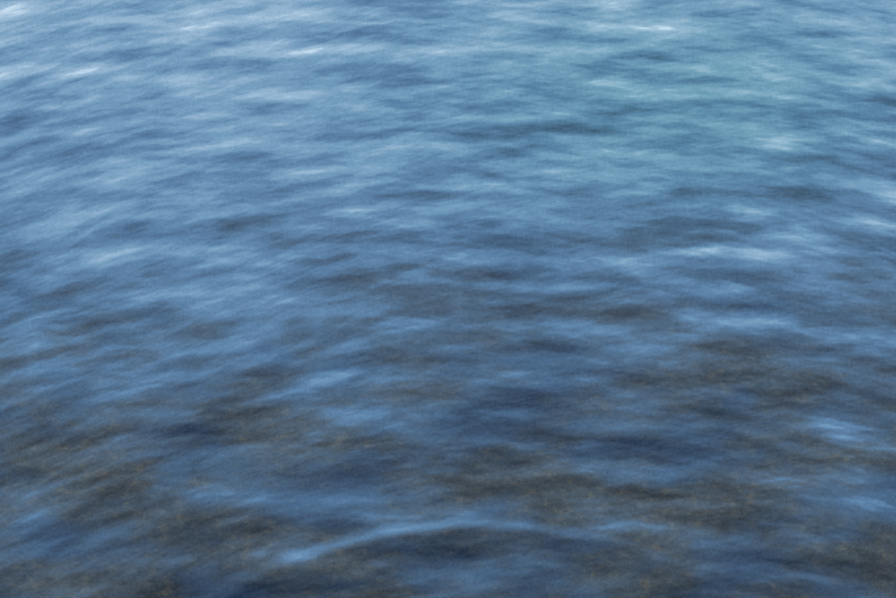
Give the GLSL for this texture, as a Shadertoy shader.

```glsl
// Rippled shallow water: soft sky reflections over a dim, stony bed.

vec2 hash2(vec2 p) {
    p = vec2(dot(p, vec2(127.1, 311.7)), dot(p, vec2(269.5, 183.3)));
    return fract(sin(p) * 43758.5453) * 2.0 - 1.0;
}

// Gradient noise, roughly -0.7 to 0.7
float noise(vec2 p) {
    vec2 i = floor(p), f = fract(p);
    vec2 u = f * f * f * (f * (f * 6.0 - 15.0) + 10.0);
    float low = mix(dot(hash2(i), f),
                    dot(hash2(i + vec2(1, 0)), f - vec2(1, 0)), u.x);
    float high = mix(dot(hash2(i + vec2(0, 1)), f - vec2(0, 1)),
                     dot(hash2(i + vec2(1, 1)), f - vec2(1, 1)), u.x);
    return mix(low, high, u.y);
}

float fbm(vec2 p) {
    float sum = 0.0, amp = 0.5;
    for (int i = 0; i < 5; i++) {
        sum += amp * noise(p);
        p = mat2(0.8, 0.6, -0.6, 0.8) * p * 2.03 + 7.3;
        amp *= 0.6;
    }
    return sum;
}

// Crossing trains of long, thin ripples
float ripples(vec2 w) {
    float sum = 0.0, amp = 0.42, tilt = 0.08;
    vec2 freq = vec2(3.8, 18.0);
    for (int i = 0; i < 6; i++) {
        vec2 q = vec2(w.x, w.y + tilt * w.x) * freq;
        q.y += 0.7 * noise(q * vec2(0.7, 0.3) + 31.0);
        sum += amp * noise(q + float(i) * 17.7);
        freq *= vec2(1.55, 1.5);
        amp *= 0.74;
        tilt *= -1.2;
    }
    return sum;
}

// Water colour for a given brightness
vec3 waterColor(float light) {
    vec3 c = mix(vec3(0.13, 0.20, 0.30), vec3(0.22, 0.30, 0.40), smoothstep(0.18, 0.30, light));
    c = mix(c, vec3(0.29, 0.41, 0.54), smoothstep(0.28, 0.42, light));
    c = mix(c, vec3(0.36, 0.51, 0.66), smoothstep(0.40, 0.51, light));
    c = mix(c, vec3(0.45, 0.61, 0.74), smoothstep(0.49, 0.60, light));
    c = mix(c, vec3(0.58, 0.71, 0.82), smoothstep(0.58, 0.71, light));
    return mix(c, vec3(0.78, 0.87, 0.94), smoothstep(0.70, 0.90, light));
}

void mainImage(out vec4 fragColor, in vec2 fragCoord) {
    vec2 p = fragCoord / iResolution.y;

    // Ripples shrink with distance and bend across the view
    vec2 w = vec2((p.x - 0.75) * (0.9 + 0.4 * p.y), p.y + 0.4 * p.y * p.y);
    w.y -= 0.36 * p.x - 0.18 * p.x * p.x;
    w.y += 0.03 * noise(p * vec2(2.5, 4.0));
    float wave = ripples(w);

    // Sky brightness grows towards the far water
    float light = 0.315 + 0.29 * smoothstep(-0.1, 1.1, p.y);
    light += 0.03 * smoothstep(1.0, 0.0, p.x) * p.y;
    light += 0.12 * fbm(p * vec2(1.8, 4.5) + 3.0);
    light += wave * mix(0.36, 0.50, p.y);

    // Bright glints on the steepest crests
    float crest = max(wave - 0.12, 0.0);
    light += 1.2 * crest * crest * (0.3 + p.y);

    // Near swell with a shaded face
    float swell = p.y - 0.125 + 0.6 * (p.x - 0.8) * (p.x - 0.8) + 0.01 * noise(p * 9.0);
    float reach = exp(-14.0 * (p.x - 0.7) * (p.x - 0.7));
    light += reach * (0.16 * exp(-pow(swell / 0.010, 2.0))
                    - 0.06 * exp(-pow((swell + 0.03) / 0.02, 2.0)));

    // Deep blue shadow on the right
    vec2 d = (p - vec2(1.27, 0.37 + 0.05 * noise(p * 5.0))) / vec2(0.26, 0.09);
    light -= 0.07 * exp(-dot(d, d));

    vec3 col = waterColor(light);

    // Dull stones show through the near troughs
    float stones = smoothstep(-0.25, 0.2, fbm(p * vec2(4.0, 9.0) + 11.0));
    float clear = smoothstep(0.85, 0.2, p.y) * smoothstep(0.56, 0.32, light);
    float speck = fbm(p * vec2(45.0, 65.0));
    vec3 bed = vec3(0.90, 1.0, 1.07) * (light * 0.93 + 0.09 * speck);
    col = mix(col, bed, 0.8 * stones * clear);
    col += vec3(0.05, 0.025, -0.01) * stones * clear * smoothstep(0.0, 0.3, speck);

    // Green cast in the far right shallows
    vec2 g = (p - vec2(1.15, 0.83)) / vec2(0.4, 0.17);
    col += vec3(-0.02, 0.01, -0.02) * exp(-dot(g, g));

    // Fine grain
    col += 0.03 * noise(p * vec2(110.0, 150.0)) + 0.035 * noise(p * 230.0);
    fragColor = vec4(clamp(col, 0.0, 1.0), 1.0);
}
```
